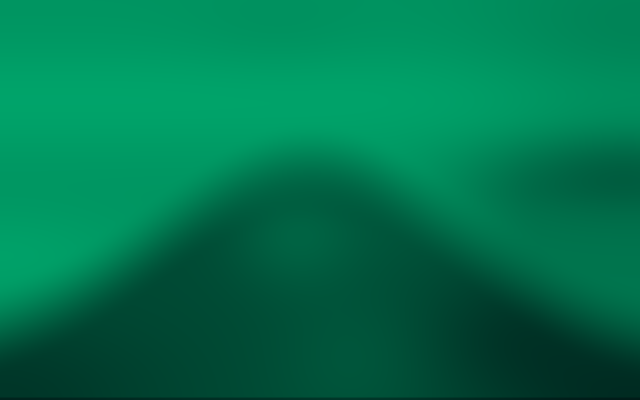
Give the GLSL for this background, as a WebGL 1 fragment shader.

```glsl
precision highp float;
// Blurred green backdrop: a dark, soft hill below a bright band of light,
// with a dim cloud at the right. Gaussian glows build one brightness field,
// which a linear ramp then turns into emerald tones.

uniform vec2 u_resolution;

#define SKY_LIGHT 0.58
#define BAND_LIGHT 0.06
#define BAND_HEIGHT 0.75
#define HILL_LIGHT 0.29
#define HILL_BASE 0.12
#define HILL_RISE 0.46
#define HILL_CENTER 0.485
#define HILL_WIDTH 0.34
#define HILL_SOFTNESS 0.12

float bell(float x) {
  return exp(-x * x);
}

// Elliptical glow, 1 at its center
float glow(vec2 p, vec2 center, vec2 radius) {
  vec2 d = (p - center) / radius;
  return exp(-dot(d, d));
}

float skyLight(vec2 p) {
  float light = SKY_LIGHT + BAND_LIGHT * bell((p.y - BAND_HEIGHT) / 0.14);
  light -= 0.02 * glow(p, vec2(0.43, 0.92), vec2(0.14, 0.12));
  light += 0.05 * glow(p, vec2(0.0, 0.36), vec2(0.20, 0.12));

  // Shaded slope, dim cloud and darker corner at the right
  float slope = smoothstep(0.60, 0.85, p.x) * (1.0 - smoothstep(0.50, 0.72, p.y));
  light -= 0.12 * slope;
  light -= 0.10 * glow(p, vec2(0.97, 0.585), vec2(0.17, 0.11));
  light -= 0.08 * glow(p, vec2(1.0, 0.85), vec2(0.25, 0.30));
  return light;
}

float hillLight(vec2 p) {
  float light = HILL_LIGHT;
  // Faint inner glows
  light += 0.09 * glow(p, vec2(0.46, 0.41), vec2(0.10, 0.13));
  light += 0.03 * glow(p, vec2(0.64, 0.44), vec2(0.15, 0.12));
  light += 0.05 * glow(p, vec2(0.56, 0.10), vec2(0.13, 0.20));
  // Shadows at the foot
  light -= 0.06 * glow(p, vec2(0.80, 0.18), vec2(0.14, 0.14));
  light -= 0.12 * glow(p, vec2(1.0, 0.0), vec2(0.25, 0.20));
  light -= 0.08 * glow(p, vec2(0.0, 0.0), vec2(0.25, 0.20));
  return light;
}

vec3 emerald(float light) {
  return vec3(0.0, light, 0.03 + 0.6 * light);
}

void main() {
  vec2 uv = gl_FragCoord.xy / u_resolution;

  // Soft hill silhouette
  float ridge = HILL_BASE + HILL_RISE * bell((uv.x - HILL_CENTER) / HILL_WIDTH);
  float hill = smoothstep(-HILL_SOFTNESS, HILL_SOFTNESS, ridge - uv.y);
  float light = mix(skyLight(uv), hillLight(uv), hill);

  // Thin dark rim along the bottom edge
  light *= mix(0.65, 1.0, smoothstep(0.003, 0.009, uv.y));

  gl_FragColor = vec4(emerald(light), 1.0);
}
```
